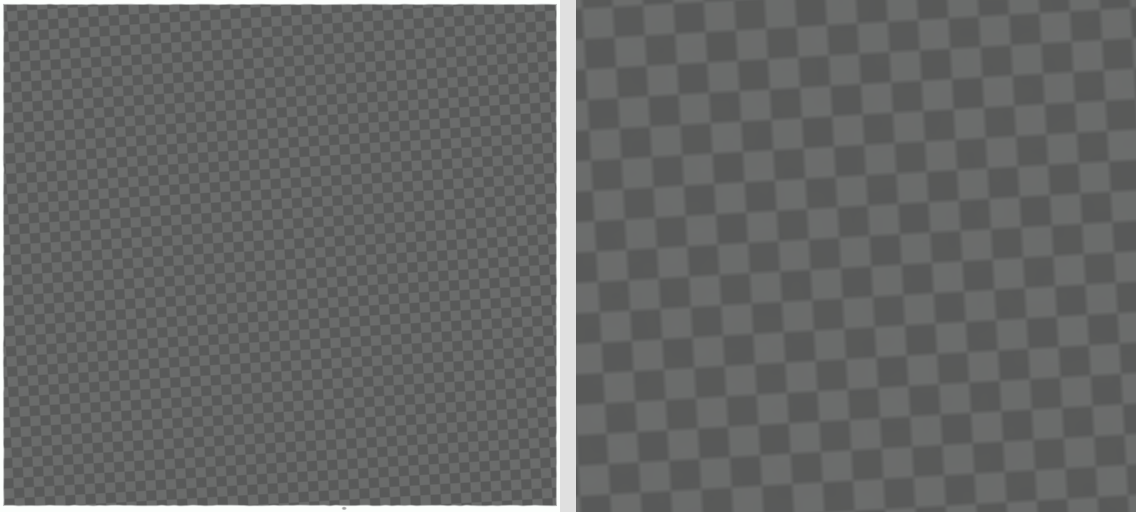
Left: the whole. Right: its middle third, enlarged.
A Shadertoy shader for this pattern:

```glsl
#define CELL 0.0181          // side of one square, in canvas widths
#define TILT 0.057           // rotation of the grid, in radians
#define ANCHOR vec2(0.5026, 0.4053)
#define SOFTNESS 0.075       // blur of square edges, in cells
#define PANEL_CENTER vec2(0.5, 0.459)
#define PANEL_HALF vec2(0.4935, 0.4473)
#define RIM 0.0022           // half width of the soft panel rim
#define WEAR 0.008           // tone variation between squares
#define DARK vec3(0.347, 0.351, 0.349)
#define LIGHT vec3(0.418, 0.424, 0.421)
#define PAPER vec3(0.985, 0.995, 0.99)

const float PI = 3.14159265;

float hash(vec2 p) {
    vec3 h = fract(p.xyx * 0.1031);
    h += dot(h, h.yzx + 33.33);
    return fract((h.x + h.y) * h.z);
}

float valueNoise(vec2 p) {
    vec2 i = floor(p), f = fract(p);
    f = f * f * (3.0 - 2.0 * f);
    return mix(mix(hash(i), hash(i + vec2(1, 0)), f.x),
               mix(hash(i + vec2(0, 1)), hash(i + vec2(1, 1)), f.x), f.y);
}

float boxDistance(vec2 p, vec2 halfSize) {
    vec2 d = abs(p) - halfSize;
    return length(max(d, 0.0)) + min(max(d.x, d.y), 0.0);
}

// Tilted checkerboard with softened edges and a faint uneven tone
vec3 checker(vec2 p, float pixel) {
    float c = cos(TILT), s = sin(TILT);
    vec2 q = mat2(c, -s, s, c) * (p - ANCHOR) / CELL;
    float blur = max(SOFTNESS, 0.7 * pixel / CELL);
    vec2 wave = clamp(cos(PI * q) / (PI * blur), -1.0, 1.0);
    vec3 color = mix(LIGHT, DARK, 0.5 + 0.5 * wave.x * wave.y);
    float tone = 0.5 * hash(floor(q + 0.5) + 100.0) + 0.5 * valueNoise(q * 2.5 + 200.0);
    return color + WEAR * (tone - 0.5);
}

void mainImage(out vec4 fragColor, in vec2 fragCoord) {
    vec2 p = fragCoord / iResolution.x;
    float pixel = 1.0 / iResolution.x;

    // Panel with a slightly ragged rim
    float ragged = 0.0012 * (valueNoise(p * 90.0 + 10.0) - 0.5);
    float edge = boxDistance(p - PANEL_CENTER, PANEL_HALF) + ragged;
    float rim = max(RIM, 0.7 * pixel);
    float outside = smoothstep(-rim, rim, edge);
    vec3 color = mix(checker(p, pixel), PAPER, outside);

    // Small smudge on the lower margin
    float smudge = length((p - vec2(0.6146, 0.0065)) * vec2(0.7, 1.0));
    color = mix(color, vec3(0.55), 0.8 * outside * (1.0 - smoothstep(0.001, 0.004, smudge)));

    fragColor = vec4(color, 1.0);
}
```
